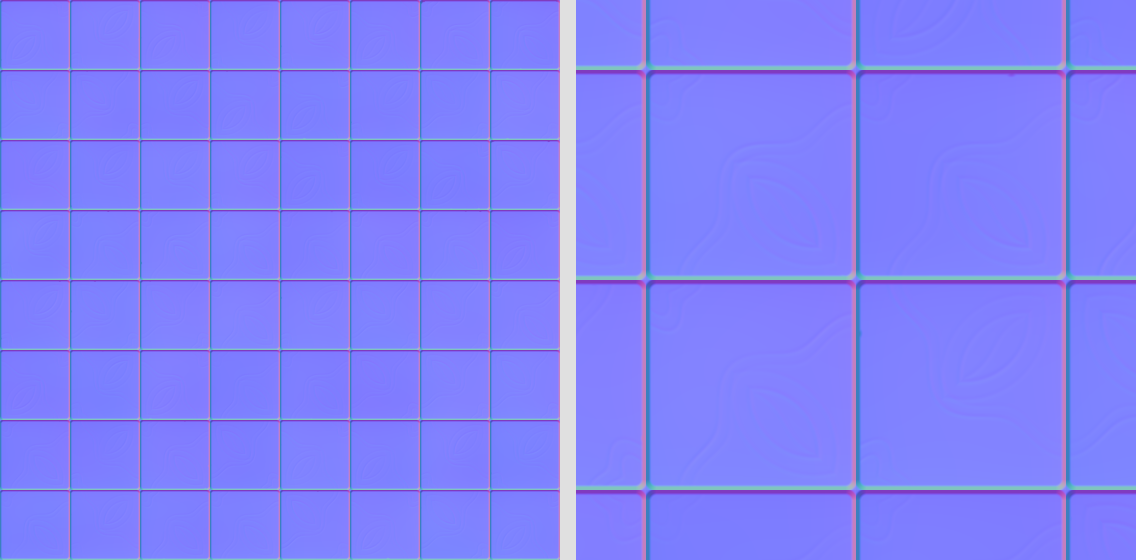
Left: the whole. Right: its middle third, enlarged.
A WebGL 2 fragment shader for this texture map:

```glsl
#version 300 es
precision highp float;
// Tangent-space normal map of a glazed tile wall: a grid of square tiles with
// beveled joints, faint embossed petals and scrolls turned per tile, slight
// tilts and chipped edges. Slopes are summed, then packed into a colour.
#define TILES 8.0
#define JOINT_INSET 0.020
#define CORNER_RADIUS 0.030
#define BEVEL_SOFTNESS 0.008
#define BEVEL_SLOPE 0.54
#define BEVEL_DARKENING 2.6
#define EMBOSS_HEIGHT 0.0008
#define EMBOSS_WIDTH 0.013
#define TILE_TILT 0.022
#define GLAZE_WAVES 0.05
#define CHIP_DEPTH 0.010
#define SAMPLES 3

uniform vec2 u_resolution;
out vec4 fragColor;

vec2 hash2(vec2 cell) {
  vec2 k = vec2(dot(cell, vec2(127.1, 311.7)), dot(cell, vec2(269.5, 183.3)));
  return fract(sin(k) * 43758.54);
}

// Gradient noise that wraps after a whole number of cells
float cornerRamp(vec2 cell, vec2 offset, float period) {
  return dot(hash2(mod(cell, period)) * 2.0 - 1.0, offset);
}

float gradientNoise(vec2 x, float period) {
  vec2 i = floor(x), f = fract(x);
  vec2 w = f * f * f * (f * (f * 6.0 - 15.0) + 10.0);
  vec2 e = vec2(1.0, 0.0);
  float low = mix(cornerRamp(i, f, period), cornerRamp(i + e, f - e, period), w.x);
  float high = mix(cornerRamp(i + e.yx, f - e.yx, period),
                   cornerRamp(i + 1.0, f - 1.0, period), w.x);
  return mix(low, high, w.y);
}

float ridge(float d) {
  d /= EMBOSS_WIDTH;
  return exp(-d * d);
}

// Signed distance to a pointed petal lying along the x axis
float petal(vec2 p, float halfLength, float halfWidth) {
  float radius = (halfLength * halfLength + halfWidth * halfWidth) / (2.0 * halfWidth);
  return length(vec2(p.x, abs(p.y) + radius - halfWidth)) - radius;
}

// Raised outlines on one tile, p in -0.5..0.5
float embossHeight(vec2 p) {
  vec2 q = p - vec2(0.16, 0.18);
  q = vec2(q.x + q.y, q.y - q.x) * 0.7071;
  float leaf = petal(q, 0.23, 0.105);
  float h = ridge(leaf) + 0.6 * ridge(leaf - 0.085);
  h += 0.6 * ridge(q.y - 0.02 * sin(q.x * 14.0)) * smoothstep(0.0, -0.03, leaf);

  // Scalloped border round the medallion corner
  vec2 m = p - 0.5;
  float angle = atan(-m.y, -m.x);
  float rim = length(m) - 0.78 - 0.06 * cos(8.0 * angle);
  h += 0.8 * ridge(rim) + 0.4 * ridge(rim + 0.06);

  // Scrolls at the opposite corner
  vec2 c = p + 0.5;
  float scroll = length(c) - 0.24 - 0.03 * cos(6.0 * atan(c.y, c.x));
  return EMBOSS_HEIGHT * (h + 0.7 * ridge(scroll) + 0.5 * ridge(scroll + 0.08));
}

vec3 wallNormal(vec2 uv) {
  vec2 grid = uv * TILES;
  vec2 cell = mod(floor(grid), TILES);
  vec2 p = fract(grid) - 0.5;

  // Rounded tile outline, nibbled by sparse chips
  vec2 over = max(abs(p) - (0.5 - JOINT_INSET - CORNER_RADIUS), 0.0);
  float reach = length(over);
  float chip = smoothstep(0.34, 0.6, gradientNoise(grid * 10.0, TILES * 10.0));
  float d = reach - CORNER_RADIUS + CHIP_DEPTH * chip;
  vec2 outward = sign(p) * over / max(reach, 1e-4);
  float bevel = smoothstep(-BEVEL_SOFTNESS, BEVEL_SOFTNESS, d)
              * (1.0 - smoothstep(JOINT_INSET, JOINT_INSET * 1.7, d));

  // Glazed face: tilt, soft waves, pillowed rim
  vec2 face = (hash2(cell + 3.0) - 0.5) * 2.0 * TILE_TILT;
  face += GLAZE_WAVES * vec2(gradientNoise(grid, TILES),
                             gradientNoise(grid + 0.37, TILES));
  vec2 edge = abs(p) * 2.0;
  face += 0.05 * sign(p) * edge * edge * edge * edge * vec2(1.0, -1.0);

  // Embossed ornament, mirrored per tile and unevenly worn
  vec2 turn = sign(hash2(cell + 17.0) - 0.5);
  vec2 step2 = vec2(0.004, 0.0);
  float h = embossHeight(p * turn);
  vec2 rise = vec2(embossHeight((p + step2) * turn) - h,
                   embossHeight((p + step2.yx) * turn) - h) / step2.x;
  float worn = 0.7 + 0.8 * gradientNoise(grid * 3.0, TILES * 3.0);
  face += rise * vec2(-1.0, 1.0) * worn;

  // The green channel grows toward the bottom of the canvas
  vec2 slope = outward * vec2(1.0, -1.0) * bevel * BEVEL_SLOPE + face * (1.0 - bevel);
  float z = sqrt(max(1.0 - BEVEL_DARKENING * dot(slope, slope), 0.0));
  return vec3(slope, z);
}

void main() {
  // Average a small grid of samples to smooth the joints
  vec3 normal = vec3(0.0);
  for (int j = 0; j < SAMPLES; j++)
    for (int i = 0; i < SAMPLES; i++) {
      vec2 jitter = (vec2(i, j) + 0.5) / float(SAMPLES) - 0.5;
      normal += wallNormal((gl_FragCoord.xy + jitter) / u_resolution);
    }
  normal /= float(SAMPLES * SAMPLES);
  fragColor = vec4(normal * 0.5 + 0.5, 1.0);
}
```
